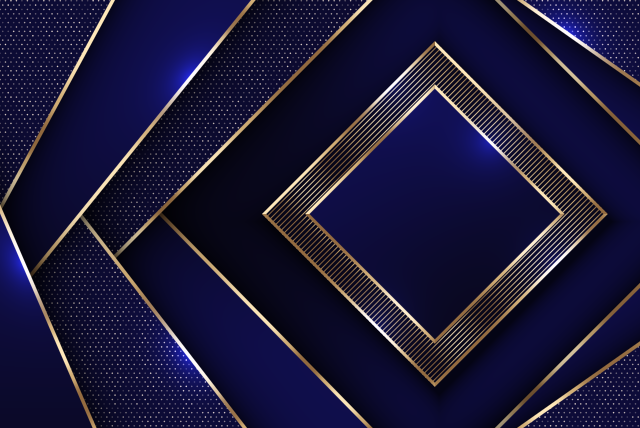
A WebGL 2 fragment shader for this background:

```glsl
#version 300 es
precision highp float;
// Navy and gold geometric background: overlapping half-plane panels, each with
// a gilt edge and a soft shadow, under a striped diamond frame.
// Panels are painted back to front, so each one trims the edges below it.
#define EDGE 0.0042
#define FRAME_EDGE 0.0036
#define SHADOW 0.05
#define DOT_PITCH 0.0128
#define DOT_RADIUS 0.0016
#define STRIPE_PITCH 0.0131
#define FRAME_CENTRE vec2(1.016, 0.5)
#define FRAME_OUTER 0.404
#define FRAME_INNER 0.298
#define NIGHT vec3(0.036, 0.03, 0.115)
#define NAVY vec3(0.062, 0.056, 0.3)
#define GLOW vec3(0.12, 0.16, 0.95)

uniform vec2 u_resolution;
out vec4 outColor;

float hash(vec2 p) {
    return fract(sin(dot(p, vec2(127.1, 311.7))) * 43758.5453);
}

// Antialiased coverage of the region where d is negative.
float cover(float d) {
    float soft = 0.7 / u_resolution.y;
    return 1.0 - smoothstep(-soft, soft, d);
}

// Metal tone that varies along an edge, turning white at a glint.
vec3 gold(float along, float glint) {
    float shine = 0.5 + 0.5 * sin(along * 17.0 + 1.5 * sin(along * 7.0));
    vec3 tone = mix(vec3(0.58, 0.42, 0.25), vec3(0.82, 0.68, 0.46), smoothstep(0.0, 0.45, shine));
    tone = mix(tone, vec3(1.0, 0.91, 0.73), smoothstep(0.45, 1.0, shine));
    return mix(tone, vec3(1.0, 0.99, 1.0), glint);
}

vec3 gradient(float amount) {
    return mix(NIGHT, NAVY, smoothstep(0.0, 1.0, amount));
}

// Staggered grid of sparkling dots over a dark fabric.
vec3 dotted(vec2 p, float light) {
    vec2 pitch = DOT_PITCH * vec2(1.0, 0.8);
    vec2 g = p / pitch;
    float row = floor(g.y);
    g.x += 0.5 * mod(row, 2.0);
    float sparkle = mix(0.25, 1.0, hash(vec2(floor(g.x), row)));
    float spot = cover(length((fract(g) - 0.5) * pitch) - DOT_RADIUS) * sparkle;
    return mix(gradient(light), vec3(0.92, 0.86, 0.82), spot);
}

// Paints the half-plane left of a->b, its shadow, gilt edge and optional glint.
void panel(inout vec3 col, vec3 fill, vec2 p, vec2 a, vec2 b, float glintAt) {
    vec2 dir = normalize(b - a);
    float along = dot(p - a, dir);
    float d = dot(p - a, vec2(dir.y, -dir.x));
    float gap = (along - glintAt) / 0.1;
    float glint = exp(-gap * gap);
    float halo = exp(-length(vec2(along - glintAt, 1.5 * d)) / 0.048);
    col *= 1.0 - 0.72 * exp(-max(d, 0.0) / SHADOW);
    col = mix(col, fill + GLOW * halo * 0.7, cover(d));
    col = mix(col, gold(along + a.x * 3.0, glint), cover(abs(d) - EDGE));
}

// Diamond frame: striped band between two gilt outlines around a plain core.
void diamond(inout vec3 col, vec2 p) {
    vec2 q = p - FRAME_CENTRE;
    float reach = abs(q.x) + abs(q.y);
    float outer = (reach - FRAME_OUTER) * 0.7071;
    float inner = (reach - FRAME_INNER) * 0.7071;
    vec2 s = q - vec2(0.01, -0.018);
    float drop = max((abs(s.x) + abs(s.y) - FRAME_OUTER) * 0.7071, 0.0);
    col *= 1.0 - 0.7 * exp(-drop / 0.032);

    // Glints on the outlines and their halos
    vec2 spots[4] = vec2[4](vec2(-0.1, 0.3), vec2(0.13, 0.17), vec2(0.285, -0.115), vec2(-0.137, -0.263));
    float glint = 0.0, halo = 0.0;
    for (int i = 0; i < 4; i++) {
        float r = length(q - spots[i]);
        glint += exp(-r * r / 0.005);
        halo += exp(-r / 0.042);
    }

    // Band with parallel diagonal stripes
    float stripe = abs(fract((q.y - q.x) / STRIPE_PITCH) - 0.5) * STRIPE_PITCH * 0.7071;
    vec3 band = NIGHT * 0.8 + GLOW * halo * 0.3;
    band = mix(band, gold(q.x + q.y + 0.3, min(glint * 0.6, 1.0)), cover(stripe - 0.0011) * 0.95);
    col = mix(col, band, cover(outer));

    // Core, lit from the upper left and fading to the lower right
    float light = 0.52 + 1.5 * q.y - 0.8 * q.x;
    vec3 core = gradient(light) + GLOW * halo * 0.5;
    col = mix(col, core, cover(inner));

    // Outlines
    float along = (q.x * q.y < 0.0 ? q.x + q.y : q.x - q.y) * 0.7071;
    vec3 metal = gold(along + 0.5 * sign(q.y) + 0.2, min(glint, 1.0));
    float line = min(abs(outer + FRAME_EDGE), abs(inner)) - FRAME_EDGE;
    col = mix(col, metal, cover(line));
}

void main() {
    vec2 p = gl_FragCoord.xy / u_resolution.y;
    vec2 m = vec2(p.x, abs(p.y - 0.5));
    float none = -9.0;

    // Backdrop and left-hand panels, back to front
    vec3 col = gradient(0.8 * smoothstep(0.4, 1.25, p.x) + 0.3 * m.y);
    panel(col, gradient(1.25 - 1.8 * p.y), p, vec2(0.865, 0.0), vec2(0.375, 0.5), none);
    panel(col, dotted(p, 0.45), p, vec2(0.268, 0.4), vec2(0.865, 1.0), none);
    panel(col, dotted(p, 0.5), p, vec2(0.572, 0.0), vec2(0.189, 0.496), 0.215);
    panel(col, gradient(1.2 * p.y - 0.1), p, vec2(0.068, 0.352), vec2(0.592, 1.0), 0.6);
    panel(col, dotted(p, 0.5), p, vec2(0.0, 0.512), vec2(0.264, 1.0), none);
    panel(col, gradient(0.3 + p.y), p, vec2(0.221, 0.0), vec2(0.0, 0.512), 0.42);

    // Right-hand corners, mirrored about the middle
    panel(col, gradient(0.9), m, vec2(1.162, 0.5), vec2(1.5, 0.162), none);
    panel(col, dotted(p, 0.55), m, vec2(1.215, 0.5), vec2(1.5, 0.299), p.y > 0.5 ? 0.138 : none);

    diamond(col, p);
    outColor = vec4(col, 1.0);
}
```
